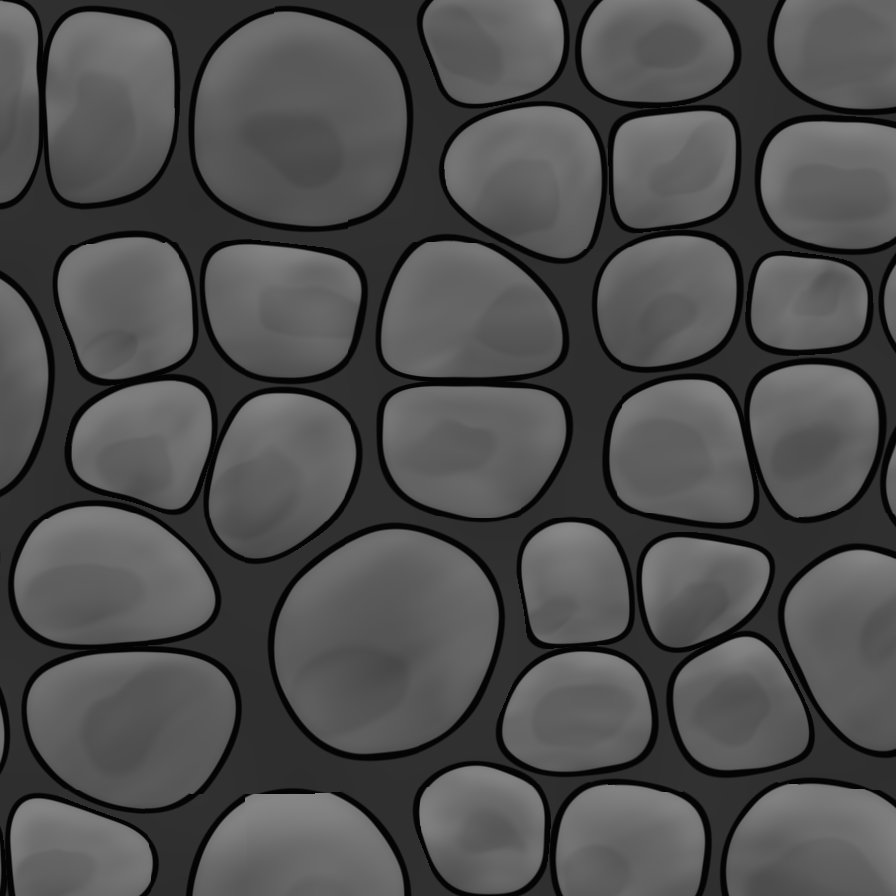
Give the GLSL for this texture, as a WebGL 2 fragment shader.

```glsl
#version 300 es
precision highp float;
// Dark-outlined grey pebbles of mixed sizes, packed into a wall with soft painted shading.

uniform vec2 u_resolution;
out vec4 outColor;

float hash(vec2 p) {
    return fract(sin(dot(p, vec2(12.9898, 78.233))) * 43758.5453);
}

float noise(vec2 p) {
    vec2 i = floor(p), f = fract(p);
    f = f * f * (3.0 - 2.0 * f);
    return mix(mix(hash(i), hash(i + vec2(1, 0)), f.x),
               mix(hash(i + vec2(0, 1)), hash(i + vec2(1, 1)), f.x), f.y);
}

// Each cell holds one large, two medium or four small stones.
// Returns centre and radius; a negative radius marks an unused slot.
vec3 stoneInCell(vec2 cell, int slot) {
    float kind = fract(dot(cell, vec2(0.618, 0.287)) + 0.13);
    vec2 key = cell + 17.3 * float(slot);
    vec2 jitter = vec2(hash(key), hash(key + 5.1)) - 0.5;
    if (kind < 0.27) {
        return vec3(cell + 0.5 + 0.16 * jitter, slot < 1 ? 0.46 : -1.0);
    }
    if (kind < 0.55) {
        vec2 halfCentre = vec2(0.5, 0.25 + 0.5 * float(slot));
        if (hash(cell + 2.7) < 0.35) halfCentre = halfCentre.yx;
        return vec3(cell + halfCentre + 0.14 * jitter, slot < 2 ? 0.31 : -1.0);
    }
    vec2 quarter = 0.25 + 0.5 * vec2(slot % 2, slot / 2);
    return vec3(cell + quarter + 0.15 * jitter, mix(0.16, 0.29, hash(key + 9.4)));
}

// Enumerates the stones of the 3 x 3 cells around p; rows are staggered.
vec3 nearbyStone(vec2 p, int index) {
    float row = floor(p.y) + float((index / 3) % 3 - 1);
    float shift = fract(row * 0.37);
    vec2 cell = vec2(floor(p.x - shift) + float(index % 3 - 1), row);
    return stoneInCell(cell, index / 9) + vec3(shift, 0.0, 0.0);
}

// Painted grey of a stone; q is the position inside it, with the rim at length 1.
float stoneShade(vec2 q, float radius, float seed) {
    float rim = length(q);
    float angle = 0.5 + 1.2 * (hash(vec2(seed, 3.0)) - 0.5);
    vec2 stroke = mat2(cos(angle), -sin(angle), sin(angle), cos(angle)) * q;
    float blotch = noise(q * 1.4 + seed);
    float shade = 0.385 + 0.045 * q.y + 0.1 * (blotch - 0.5);
    shade += 0.03 * (noise(stroke * vec2(1.5, 5.0) + seed + 7.0) - 0.5);
    shade += mix(0.02, -0.012, smoothstep(0.18, 0.44, radius));

    // Darker hollow near the middle
    vec2 drift = vec2(hash(vec2(seed, 1.0)) - 0.5, -0.15);
    float hollow = length(stroke * vec2(1.0, 1.5) - drift) + 0.6 * (noise(q * 2.0 + seed + 20.0) - 0.5);
    shade -= 0.035 * (1.0 - smoothstep(0.42, 0.62, hollow));

    // Light band inside the rim, fading at the very edge
    float lit = smoothstep(-0.4, 0.6, q.y + 1.6 * (noise(q * 1.7 + seed + 40.0) - 0.5));
    shade += 0.05 * lit * smoothstep(0.5, 0.88, rim);
    return shade - 0.03 * smoothstep(0.88, 1.0, rim);
}

void main() {
    const float CELLS = 3.3;
    vec2 uv = gl_FragCoord.xy / u_resolution.y;
    vec2 p = uv * CELLS + vec2(4.2, 2.6);
    p += 0.05 * (vec2(noise(p * 3.0), noise(p * 3.0 + 31.0)) - 0.5);

    // Owning stone: smallest power distance
    vec3 owner = vec3(0.0);
    float best = 1e5;
    for (int i = 0; i < 36; i++) {
        vec3 s = nearbyStone(p, i);
        float power = dot(p - s.xy, p - s.xy) - s.z * s.z;
        if (s.z > 0.0 && power < best) {
            best = power;
            owner = s;
        }
    }

    // Round the owner's cell by a soft maximum over its border planes
    vec2 local = p - owner.xy;
    float sum = 0.0;
    for (int i = 0; i < 36; i++) {
        vec3 s = nearbyStone(p, i);
        vec2 span = s.xy - owner.xy;
        float gap = length(span);
        if (s.z < 0.0 || gap < 0.001) continue;
        float border = 0.5 * (gap * gap + owner.z * owner.z - s.z * s.z) / gap;
        float u = max(dot(local, span) / gap, 0.0) / max(border, 0.05);
        sum += u * u * u * u;
    }
    float level = sqrt(sqrt(sum)) + 1e-5;
    float reach = (length(local) + 1e-5) / level;
    float edge = (level - 1.0) * reach / CELLS;

    // Gap, outline and stone
    float soft = max(0.0014, 0.8 / u_resolution.y);
    float inner = -0.004 + 0.0025 * (noise(uv * 28.0) - 0.5);
    float shade = stoneShade(normalize(local + 1e-6) * level, owner.z, 60.0 * hash(floor(owner.xy * 50.0)));
    float mortar = 0.185 + 0.02 * (noise(uv * 9.0) - 0.5);
    float grey = mix(0.015, mortar, smoothstep(-soft, soft, edge - 0.003));
    grey = mix(shade, grey, smoothstep(-soft, soft, edge - inner));
    outColor = vec4(vec3(grey), 1.0);
}
```
